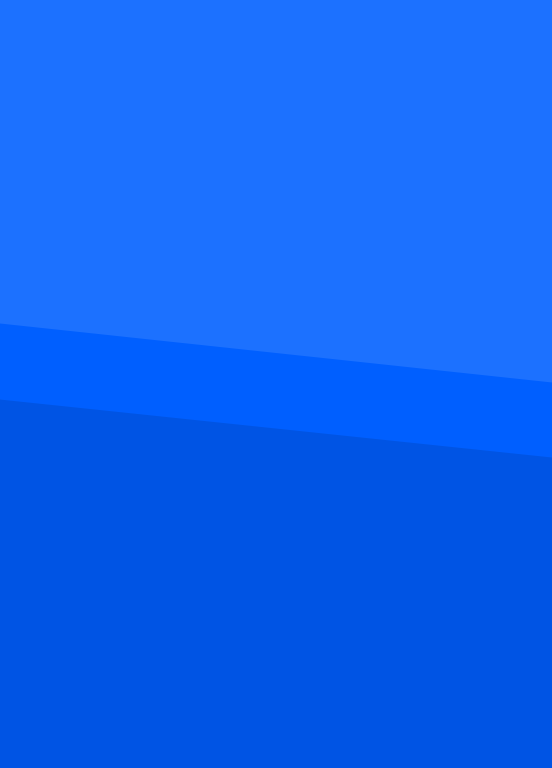
A Shadertoy shader for this background:

```glsl
const vec3 SKY_BLUE  = vec3(0.110, 0.443, 1.000);
const vec3 BAND_BLUE = vec3(0.000, 0.373, 1.000);
const vec3 DEEP_BLUE = vec3(0.000, 0.331, 0.894);

// Edge heights at the left and right sides, as fractions of the canvas
const vec2 UPPER_EDGE = vec2(0.5788, 0.5020);
const vec2 LOWER_EDGE = vec2(0.4798, 0.4043);

// Coverage of the area above a slanted edge, smoothed over one pixel
float above(vec2 uv, vec2 edge) {
    float height = uv.y - mix(edge.x, edge.y, uv.x);
    return clamp(height * iResolution.y + 0.5, 0.0, 1.0);
}

void mainImage(out vec4 fragColor, in vec2 fragCoord) {
    vec2 uv = fragCoord / iResolution.xy;

    // Flat layers stacked from bottom to top
    vec3 color = mix(DEEP_BLUE, BAND_BLUE, above(uv, LOWER_EDGE));
    color = mix(color, SKY_BLUE, above(uv, UPPER_EDGE));

    fragColor = vec4(color, 1.0);
}
```
